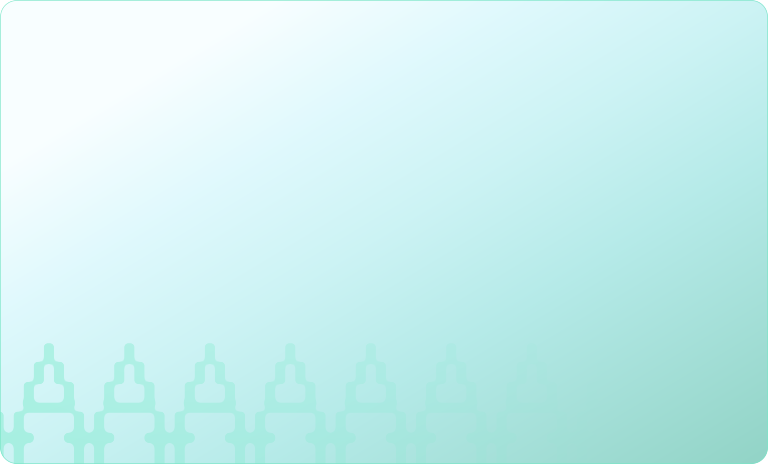
A Shadertoy shader for this background:

```glsl
float roundBox(vec2 p, vec2 lo, vec2 hi, float radius) {
    vec2 q = abs(p - 0.5 * (lo + hi)) - 0.5 * (hi - lo) + radius;
    return length(max(q, 0.0)) + min(max(q.x, q.y), 0.0) - radius;
}

float smoothUnion(float a, float b) {
    float h = max(0.65 - abs(a - b), 0.0) / 0.65;
    return min(a, b) - h * h * 0.1625;
}

// Stepped towers, mirrored about their axis and repeated every eight cells
float towers(vec2 p) {
    p.x = abs(mod(p.x - 0.86, 8.0) - 4.0);
    float d = roundBox(p, vec2(-0.5, 9.95), vec2(0.5, 12.0), 0.4);
    for (int i = 0; i < 2; i++) {
        float level = float(i);
        vec2 lo = vec2(0.5 + level, 7.95 - 2.0 * level);
        d = smoothUnion(d, roundBox(p, lo, lo + vec2(1.0, 2.2), 0.4));
    }
    d = smoothUnion(d, roundBox(p, vec2(-2.5, 5.1), vec2(2.5, 6.1), 0.25));
    d = smoothUnion(d, roundBox(p, vec2(2.5, -1.0), vec2(3.5, 5.2), 0.4));
    return smoothUnion(d, roundBox(p, vec2(1.5, 2.1), vec2(6.5, 3.1), 0.45));
}

// Diagonal wash from near white to deep teal
vec3 wash(float t) {
    vec3 c = mix(vec3(0.972, 0.995, 1.0), vec3(0.875, 0.975, 0.99), clamp((t - 0.18) / 0.16, 0.0, 1.0));
    c = mix(c, vec3(0.80, 0.952, 0.957), clamp((t - 0.34) / 0.16, 0.0, 1.0));
    c = mix(c, vec3(0.71, 0.918, 0.91), clamp((t - 0.50) / 0.17, 0.0, 1.0));
    return mix(c, vec3(0.57, 0.828, 0.775), clamp((t - 0.67) / 0.33, 0.0, 1.0));
}

void mainImage(out vec4 fragColor, in vec2 fragCoord) {
    vec2 uv = fragCoord / iResolution.xy;
    vec2 p = fragCoord / iResolution.y;
    float pixel = 1.0 / iResolution.y;

    vec3 color = wash(0.5 * (uv.x + 1.0 - uv.y));

    // Tower band, fading to the right
    float cell = 0.02168;
    float d = towers(p / cell) * cell;
    float fade = 0.48 * clamp(1.05 - uv.x / 0.76, 0.0, 1.0);
    color = mix(color, vec3(0.49, 0.92, 0.80), fade * smoothstep(0.5 * pixel, -0.5 * pixel, d));

    // Card outline and rounded corners
    float card = roundBox(p, vec2(0.0), vec2(iResolution.x * pixel, 1.0), 0.036);
    float line = smoothstep(0.0011 + 0.5 * pixel, 0.0011 - 0.5 * pixel, abs(card + 0.0011));
    color = mix(color, vec3(0.48, 0.90, 0.78), 0.65 * line);
    color = mix(color, vec3(1.0), smoothstep(-0.5 * pixel, 0.5 * pixel, card));

    fragColor = vec4(color, 1.0);
}
```
